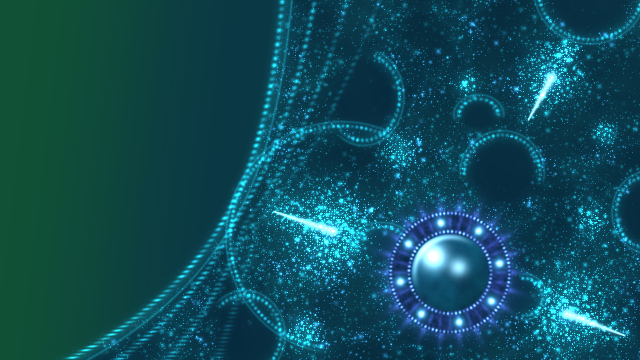
Give the GLSL for this background, as a WebGL 1 fragment shader.

```glsl
precision highp float;
uniform vec2 u_resolution;

const float PI = 3.1416;
const vec3 GREEN = vec3(0.065, 0.32, 0.21);
const vec3 TEAL = vec3(0.04, 0.22, 0.27);
const vec3 DEEP = vec3(0.02, 0.14, 0.21);
const vec3 DUST = vec3(0.07, 0.5, 0.56);
const vec3 CYAN = vec3(0.16, 0.82, 0.9);
const vec3 VIOLET = vec3(0.32, 0.32, 0.82);
const vec3 ICE = vec3(0.79, 0.92, 0.98);
const vec2 ORB = vec2(1.25, 0.243);
const float GLASS = 0.108, RIM = 0.171, BEAD_GAP = 0.021;
float heat = 0.0, core = 0.0, violet = 0.0, chain = 0.0, hole = 0.0;

float hash(vec2 p) {
  return fract(sin(dot(p, vec2(127.1, 311.7))) * 43758.5);
}
float noise(vec2 p) {
  vec2 i = floor(p), f = smoothstep(0.0, 1.0, fract(p));
  return mix(mix(hash(i), hash(i + vec2(1, 0)), f.x),
             mix(hash(i + vec2(0, 1)), hash(i + 1.0), f.x), f.y);
}
float fbm(vec2 p) {
  float sum = 0.0;
  for (int i = 1; i < 5; i++) {
    sum += noise(p) * exp2(-float(i));
    p = mat2(1.6, 1.2, -1.2, 1.6) * p + 3.7;
  }
  return sum;
}
float line(float d, float width) {
  return exp(-d * d / (width * width));
}
float blob(vec2 p, float x, float y, float radius) {
  return line(length(p - vec2(x, y)), radius);
}
// Layers of crossed stars, lit where density is high
float glitter(vec2 p, float density) {
  float sum = 0.0, scale = 26.0;
  for (int i = 0; i < 5; i++) {
    p = mat2(0.8, 0.6, -0.6, 0.8) * p + 0.37;
    vec2 id = floor(p * scale);
    vec2 f = fract(p * scale) - 0.3 - 0.4 * vec2(hash(id + 9.1), hash(id + 4.7));
    float lit = smoothstep(1.0 - density, 1.4 - density, hash(id)), r2 = dot(f, f);
    sum += lit * (exp(-r2 * 35.0) + 0.6 * exp(-abs(f.x * f.y) * 150.0 - r2 * 14.0));
    scale *= 1.55;
  }
  return sum;
}
// Beads at distance d from a curve, spaced along its length s
float beads(float d, float s, float gap, float size) {
  float along = (fract(s / gap) - 0.5) * gap;
  return line(length(vec2(d, along)), size) * (0.5 + hash(vec2(floor(s / gap), 2)));
}
// Beaded elliptical arc about angle mid; small ones have a dark hollow
void loopArc(vec2 p, float x, float y, float w, float h, float mid) {
  vec2 q = (p - vec2(x, y)) / vec2(w, h);
  float a = mod(atan(q.y, q.x) - mid + PI, 2.0 * PI) - PI;
  float k = length(q), size = min(w, h), d = (k - 1.0) * size;
  chain += (1.0 - smoothstep(1.5, 1.9, abs(a))) * (beads(d, a * size, 0.013, 0.0045)
         + 0.35 * line(d - 0.012, 0.003) + 0.12 * line(d, 0.016));
  hole = max(hole, step(w, 0.2) * (1.0 - smoothstep(0.65, 1.0, k)));
}
// Cluster with a tapering spike and a violet rosette
void jewel(vec2 p, vec2 axis, float radius) {
  float t = clamp(dot(p, axis) / dot(axis, axis), 0.0, 1.0);
  float d = length(p - axis * t), r = length(p);
  heat += line(r, radius) + 0.35 * line(d, 0.035);
  core += line(d, 0.0115 - 0.009 * t);
  violet += (0.5 + 0.5 * cos(r * 560.0)) * line(r, 0.024);
}
vec3 drawOrb(vec3 col, vec2 q) {
  float r = length(q), a = atan(q.y, q.x), turn = a / (2.0 * PI);
  // Thorns and ornamented band
  float halo = exp(-max(r - RIM, 0.0) * 50.0);
  col += VIOLET * halo * (0.25 + 0.6 * pow(abs(cos(a * 11.0)), 9.0));
  vec3 band = mix(DEEP, vec3(0.17, 0.26, 0.58), fbm(q * 90.0));
  band += VIOLET * 0.3 * pow(abs(cos(a * 16.0)), 6.0) * line(r - 0.139, 0.02);
  col = mix(col, band, 1.0 - smoothstep(RIM - 0.004, RIM + 0.004, r));
  // Glass with highlights and a rim crescent
  float shade = dot(q, vec2(-0.6, 0.8)) / GLASS;
  vec3 glass = mix(DEEP, vec3(0.07, 0.3, 0.44), 0.5 + 0.5 * shade) + DUST * 0.35 * fbm(q * 28.0);
  glass += ICE * (1.3 * blob(q, -0.046, 0.045, 0.034) + 0.8 * blob(q, 0.024, 0.014, 0.024)
         + 0.6 * line(r - 0.098, 0.008) * smoothstep(0.1, 0.9, shade));
  col = mix(col, glass, 1.0 - smoothstep(GLASS - 0.004, GLASS + 0.002, r));
  // Beaded rims and eight lamps
  float rims = beads(0.0, turn * 64.0, 1.0, 0.3) * line(r - 0.114, 0.004)
             + beads(0.0, turn * 96.0, 1.0, 0.3) * line(r - 0.165, 0.004);
  float sector = mod(a - 0.18 + PI / 8.0, PI / 4.0) - PI / 8.0;
  float lamp = length(r * vec2(cos(sector), sin(sector)) - vec2(0.14, 0));
  return col + vec3(0.4, 0.6, 0.9) * rims + ICE * line(lamp, 0.009) + CYAN * 0.4 * line(lamp, 0.02);
}
void main() {
  vec2 p = gl_FragCoord.xy / u_resolution.y;
  // Sweeping boundary: signed distance d, length s
  float decay = exp(-3.0 * p.y), s = p.y - 0.36 * decay, cloud = fbm(p * 5.0);
  float d = (p.x - 0.825 + 0.615 * decay) / sqrt(1.0 + 3.4 * decay * decay);
  float inside = smoothstep(-0.04, 0.04, d);
  vec3 col = mix(GREEN, TEAL, smoothstep(0.0, 0.65, p.x + 0.06 - 0.12 * p.y));
  col = mix(col, mix(DEEP, TEAL * 1.15, cloud), inside);
  // Clusters
  jewel(p - vec2(0.925, 0.357), vec2(-0.163, 0.055), 0.115);
  jewel(p - vec2(1.533, 0.785), vec2(-0.065, -0.118), 0.075);
  jewel(p - vec2(1.575, 0.128), vec2(0.16, -0.06), 0.11);
  heat += blob(p, 1.11, 0.583, 0.042) + blob(p, 1.292, 0.768, 0.032) + blob(p, 1.644, 0.394, 0.048)
        + blob(p, 0.845, 0.086, 0.045) + blob(p, 1.678, 0.63, 0.03) + blob(p, 1.574, 0.86, 0.03);
  // Loops
  loopArc(p, 1.395, 0.52, 0.105, 0.105, 1.5);
  loopArc(p, 1.64, 1.03, 0.145, 0.14, -1.57);
  loopArc(p, 1.8, 0.41, 0.088, 0.1, PI);
  loopArc(p, 1.01, 0.73, 0.1, 0.12, -0.5);
  loopArc(p, 1.06, 0.32, 0.07, 0.05, 1.8);
  loopArc(p, 1.455, 0.175, 0.052, 0.052, 0.0);
  loopArc(p, 0.68, 0.07, 0.1, 0.11, 0.6);
  loopArc(p, 1.33, 0.68, 0.055, 0.045, 1.6);
  loopArc(p, 0.95, 0.34, 0.31, 0.31, 2.8);
  // Boundary strand and fanning companions
  chain += 0.4 * line(d - 0.016, 0.003) + 0.2 * line(d, 0.022);
  for (int i = 0; i < 4; i++) {
    float k = float(i), off = d + 0.01 - k * (0.028 + 0.1 * abs(p.y - 0.38));
    chain += (1.2 - 0.3 * k) * beads(off, s + 0.3 * k, BEAD_GAP, 0.0065);
  }
  // Filaments and star dust
  float ridge = pow(1.0 - abs(2.0 * fbm(p * 8.0 + cloud * 2.0) - 1.0), 5.0), glow = min(heat, 1.0);
  float density = (0.16 + 0.26 * ridge + 0.22 * cloud) * (1.0 - 0.75 * hole) + 0.6 * glow;
  float dust = glitter(p, density) * inside;
  col = mix(col, vec3(0.03, 0.17, 0.25), 0.6 * hole * inside);
  col += DUST * inside * (0.1 * ridge * (1.0 - hole) + 0.4 * heat * (0.4 + cloud));
  col += mix(DUST, CYAN, glow) * dust * (0.5 + 0.25 * glow) + DUST * 0.9 * chain + ICE * core * 0.85;
  col += VIOLET * (0.5 * violet + 0.3 * smoothstep(0.58, 0.8, noise(p * 19.0)) * dust);
  gl_FragColor = vec4(min(drawOrb(col, p - ORB), 1.0), 1.0);
}
```
